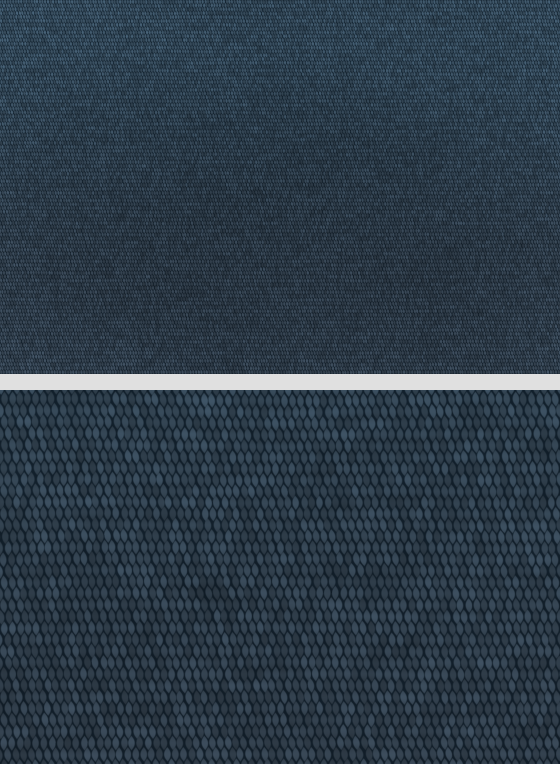
Top, the full canvas; bottom, a detail of the centre.
Write a Shadertoy shader that draws this texture.

```glsl
// Dark blue woven cloth: staggered rows of slim upright stitches under soft, uneven light.

const vec2  REPEATS       = vec2(210.0, 98.0);     // stitches across, rows down
const vec2  STITCH_HALF   = vec2(0.41, 0.63);      // half width and half length, in cells
const float EDGE_SOFTNESS = 0.10;                  // stitch edge blur, in cells
const float SLANT         = 0.10;                  // lean of each stitch
const float JITTER        = 0.16;                  // sideways stray of each stitch
const float STITCH_WEAR   = 0.30;                  // tone spread between stitches
const float ROW_WEAR      = 0.12;                  // tone spread along rows
const float CLOTH_WARP    = 0.22;                  // waviness of the weave, in cells
const vec3  GAP_COLOR     = vec3(0.070, 0.123, 0.168);
const vec3  THREAD_COLOR  = vec3(0.200, 0.258, 0.310);
const vec3  TEAL_TINT     = vec3(0.96, 1.02, 1.03);
const vec3  GREY_TINT     = vec3(1.02, 0.99, 0.99);
const int   SAMPLES       = 3;                     // supersampling per axis

float hash(vec2 p) {
    vec3 q = fract(vec3(p.xyx) * 0.1031);
    q += dot(q, q.yzx + 33.33);
    return fract((q.x + q.y) * q.z);
}

vec2 gradientAt(vec2 cell) {
    float angle = 6.2832 * hash(cell);
    return vec2(cos(angle), sin(angle));
}

// Gradient noise, roughly -0.7 to 0.7
float gradientNoise(vec2 p) {
    vec2 i = floor(p), f = p - i;
    vec2 u = f * f * f * (f * (f * 6.0 - 15.0) + 10.0);
    vec2 e = vec2(1.0, 0.0);
    float a = dot(gradientAt(i), f);
    float b = dot(gradientAt(i + e.xy), f - e.xy);
    float c = dot(gradientAt(i + e.yx), f - e.yx);
    float d = dot(gradientAt(i + e.xx), f - e.xx);
    return mix(mix(a, b, u.x), mix(c, d, u.x), u.y);
}

// Colour of the weave at a point measured in cells
vec3 weave(vec2 p) {
    vec3 color = GAP_COLOR;
    float row = floor(p.y);

    // Stitches reach into the neighbouring rows
    for (int k = -1; k <= 1; k++) {
        float r = row + float(k);
        float x = p.x + 0.5 * mod(r, 2.0);
        vec2 id = vec2(floor(x), r) + 17.0;
        vec2 q = vec2(fract(x) - 0.5, p.y - r - 0.5);
        q.x += SLANT * q.y + JITTER * (hash(id + 41.0) - 0.5);

        // Lens outline: widest at the middle, pointed at both ends
        float along = q.y / STITCH_HALF.y;
        float inside = STITCH_HALF.x * (1.0 - along * along) - abs(q.x);
        float cover = smoothstep(-EDGE_SOFTNESS, EDGE_SOFTNESS, inside);

        float tone = 1.0 + STITCH_WEAR * (hash(id) - 0.5);
        tone *= 1.08 - 0.18 * along * along;
        color = mix(color, THREAD_COLOR * tone, cover);
    }
    return color;
}

// Brighter at the top and the sides, dim below the centre
float lightAt(vec2 uv) {
    float top = 0.20 * smoothstep(0.35, 1.0, uv.y);
    float sides = 0.10 * pow(abs(2.0 * uv.x - 1.0), 2.0);
    float bottom = 0.05 * (1.0 - smoothstep(0.0, 0.22, uv.y));
    float patches = 0.07 * gradientNoise(uv * vec2(3.0, 4.0) + 5.0);
    return 0.92 + top + sides + bottom + patches;
}

void mainImage(out vec4 fragColor, in vec2 fragCoord) {
    vec2 uv = fragCoord / iResolution.xy;

    // Slight waves in the rows and columns
    vec2 warp = CLOTH_WARP * vec2(gradientNoise(uv * vec2(12.0, 40.0)),
                                  gradientNoise(uv * vec2(9.0, 7.0) + 60.0));

    // Averaged weave keeps the fine rows free of moire
    vec3 color = vec3(0.0);
    for (int j = 0; j < SAMPLES; j++) {
        for (int i = 0; i < SAMPLES; i++) {
            vec2 offset = (vec2(i, j) + 0.5) / float(SAMPLES) - 0.5;
            color += weave((fragCoord + offset) / iResolution.xy * REPEATS + warp);
        }
    }
    color /= float(SAMPLES * SAMPLES);

    // Streaks along the rows, then light and tint
    float streak = gradientNoise(uv * REPEATS * vec2(0.12, 0.8) + 90.0);
    color *= 1.0 + ROW_WEAR * streak;
    color *= lightAt(uv) * mix(GREY_TINT, TEAL_TINT, smoothstep(0.2, 0.9, uv.y));
    fragColor = vec4(color, 1.0);
}
```
